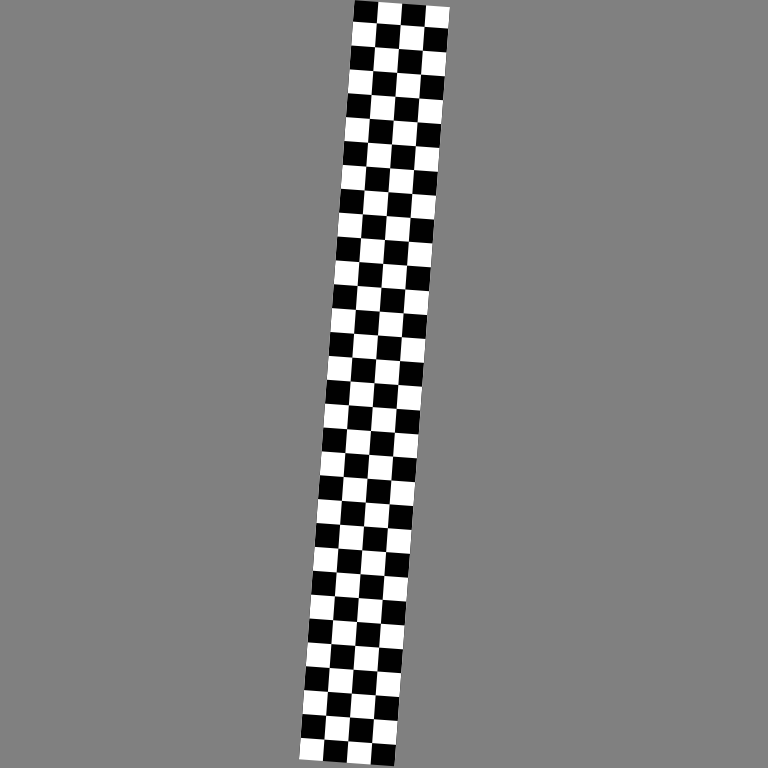
A Shadertoy shader for this pattern:

```glsl
// A tall, slightly tilted black and white checkered strip on plain grey.

const vec3 GREY  = vec3(0.502);
const vec3 BLACK = vec3(0.005);
const vec3 WHITE = vec3(1.0);

const vec2  STRIP_CENTER = vec2(0.4876, 0.501);
const vec2  STRIP_HALF   = vec2(0.0624, 0.4955);
const float STRIP_TILT   = 0.073;   // radians, leaning right
const float CELL_SIZE    = 0.03117;

// Turns a point into the frame of an object leaning right by the angle.
vec2 toTiltedFrame(vec2 p, float angle) {
    float c = cos(angle), s = sin(angle);
    return vec2(c * p.x - s * p.y, s * p.x + c * p.y);
}

// Signed distance to a box, negative inside.
float boxDistance(vec2 p, vec2 halfSize) {
    vec2 d = abs(p) - halfSize;
    return length(max(d, 0.0)) + min(max(d.x, d.y), 0.0);
}

// Square wave of -1 and 1 per axis, with edges softened over one pixel.
vec2 softSquareWave(vec2 p, float cell, float pixel) {
    vec2 phase = mod(p, 2.0 * cell);
    vec2 edge = 0.5 * cell - abs(phase - 0.5 * cell);
    vec2 wrapped = abs(phase - 1.5 * cell) - 0.5 * cell;
    vec2 signedEdge = mix(edge, wrapped, step(1.5 * cell, phase));
    return clamp(2.0 * signedEdge / pixel, -1.0, 1.0);
}

// Checkerboard coverage: 1 on cells whose indices have an even sum.
float checker(vec2 p, float cell, float pixel) {
    vec2 wave = softSquareWave(p, cell, pixel);
    return 0.5 + 0.5 * wave.x * wave.y;
}

void mainImage(out vec4 fragColor, in vec2 fragCoord) {
    float pixel = 1.0 / min(iResolution.x, iResolution.y);
    vec2 uv = (fragCoord - 0.5 * iResolution.xy) * pixel + 0.5;

    // Strip frame
    vec2 p = toTiltedFrame(uv - STRIP_CENTER, STRIP_TILT);

    // Checkered strip over the background
    vec3 cells = mix(BLACK, WHITE, checker(p, CELL_SIZE, pixel));
    float mask = clamp(0.5 - boxDistance(p, STRIP_HALF) / pixel, 0.0, 1.0);
    fragColor = vec4(mix(GREY, cells, mask), 1.0);
}
```
